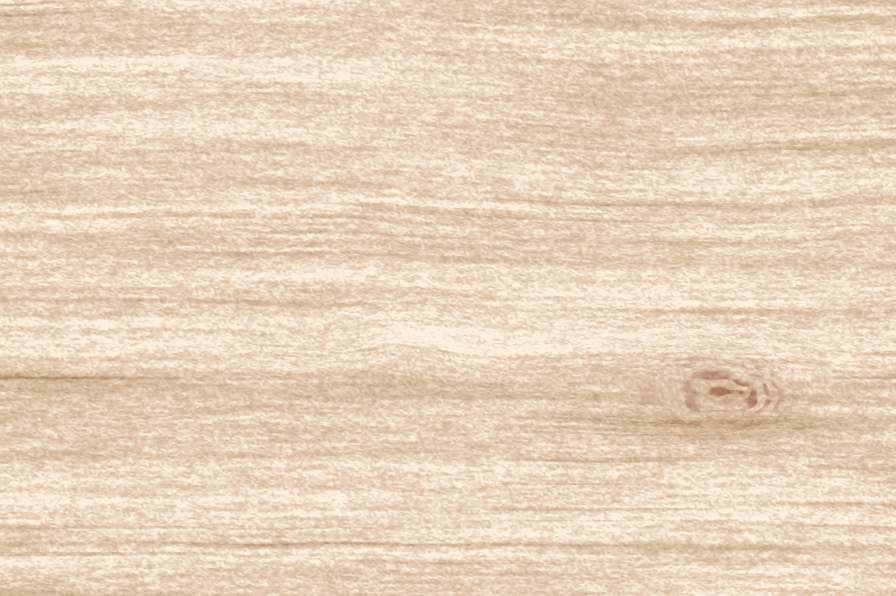
Reproduce this texture procedurally as a Shadertoy shader.

```glsl
float hash(vec2 cell) {
    vec3 h = fract(cell.xyx * vec3(0.1031, 0.1030, 0.0973));
    h += dot(h, h.yzx + 33.33);
    return fract((h.x + h.y) * h.z);
}

// Smooth value noise in -1..1
float noise(vec2 p) {
    vec2 i = floor(p), f = fract(p);
    f = f * f * (3.0 - 2.0 * f);
    float low = mix(hash(i), hash(i + vec2(1, 0)), f.x);
    float high = mix(hash(i + vec2(0, 1)), hash(i + vec2(1, 1)), f.x);
    return 2.0 * mix(low, high, f.y) - 1.0;
}

// Soft elliptical patch
float patchAt(vec2 p, vec2 center, vec2 radius) {
    vec2 d = (p - center) / radius;
    return exp(-dot(d, d));
}

// Soft horizontal band
float band(float y, float center, float width) {
    float d = (y - center) / width;
    return exp(-d * d);
}

// Grain lines bend with the wood and spread around the knot
vec2 bendGrain(vec2 p) {
    float swirl = patchAt(p, vec2(0.72, 0.42), vec2(0.3, 0.06));
    float knot = patchAt(p, vec2(1.18, 0.345), vec2(0.16, 0.06));
    float y = p.y + 0.01 * noise(p * vec2(1.8, 4.0) + 7.0);
    y += 0.003 * noise(p * vec2(7.0, 16.0));
    y += swirl * 0.025 * noise(p * vec2(6.0, 9.0) + 3.0);
    y += 0.02 * smoothstep(0.2, 1.2, p.x) * band(p.y, 0.7, 0.25);
    return vec2(p.x, y - 0.5 * knot * (p.y - 0.345));
}

// Thin dark lines, long but broken into groups
float hairLines(vec2 q) {
    float fine = smoothstep(0.35, 0.75, noise(q * vec2(2.0, 165.0) + 57.0));
    float bold = smoothstep(0.5, 0.85, noise(q * vec2(1.3, 105.0) + 83.0));
    float gate = smoothstep(-0.3, 0.5, noise(q * vec2(1.8, 11.0) + 63.0));
    return (0.32 * fine + 0.4 * bold) * gate;
}

// Streaks from wide bands down to narrow ones
float grainTone(vec2 q) {
    float tone = 0.15 * noise(q * vec2(0.9, 14.0));
    tone += 0.15 * noise(q * vec2(1.6, 38.0) + 11.0);
    tone += 0.2 * noise(q * vec2(2.4, 85.0) + 23.0);
    tone += 0.24 * noise(q * vec2(4.0, 160.0) + 41.0);
    return tone - hairLines(q);
}

// Short fibres and pores, skewed to hide the noise lattice
float fibreTone(vec2 q) {
    vec2 s = mat2(0.97, 0.06, 0.24, 1.0) * q;
    return 0.22 * noise(q * vec2(32.0, 215.0) + 5.0)
         + 0.24 * noise(s * vec2(105.0, 280.0) + 19.0)
         + 0.34 * noise(s * vec2(240.0, 340.0) + 31.0);
}

// Pale sapwood and dark growth bands
float bandTone(vec2 p, vec2 q) {
    float ragged = 0.75 + 0.55 * noise(q * vec2(6.0, 45.0) + 71.0);
    float pale = 0.24 * band(q.y, 0.425, 0.045);
    pale += 0.3 * patchAt(q, vec2(0.74, 0.415), vec2(0.14, 0.05));
    pale += 0.42 * patchAt(q, vec2(1.15, 0.125), vec2(0.42, 0.03));
    pale += 0.25 * patchAt(q, vec2(0.35, 0.87), vec2(0.4, 0.03));
    pale += 0.24 * patchAt(q, vec2(1.1, 0.53), vec2(0.35, 0.03));
    pale += 0.16 * patchAt(q, vec2(0.1, 0.55), vec2(0.3, 0.05));
    float dark = 0.33 * band(q.y, 0.335, 0.026);
    dark += 0.17 * band(q.y, 0.27, 0.04);
    dark += 0.45 * band(q.y, 0.485, 0.005);
    dark += 0.45 * band(q.y, 0.082, 0.005);
    dark += 0.22 * band(q.y, 0.68, 0.01);
    dark += 0.3 * patchAt(q, vec2(1.05, 0.39), vec2(0.3, 0.01));
    float seamEnds = smoothstep(0.45, 0.1, p.x) + smoothstep(1.3, 1.45, p.x);
    dark += 0.8 * seamEnds * band(p.y, 0.366, 0.0025);
    return (pale - dark) * ragged;
}

// Nested arcs, drawn out to the left of their focus
float knotStain(vec2 p) {
    vec2 k = (p - vec2(1.235, 0.342)) / vec2(0.085, 0.055);
    k += 0.18 * vec2(noise(p * vec2(30.0, 50.0)), noise(p * vec2(25.0, 60.0) + 9.0));
    float r = length(k) + 0.55 * k.x;
    float arcs = smoothstep(-0.3, 0.7, sin(r * 17.0 + 1.5 * noise(p * 35.0)));
    float broken = 0.65 + 0.6 * noise(p * vec2(60.0, 150.0) + 15.0);
    float core = exp(-1.5 * dot(k, k));
    float halo = exp(-1.1 * r * r) * smoothstep(-3.2, -0.8, k.x);
    return (0.8 * core + 0.3 * halo) * (0.15 + 0.85 * arcs) * broken + 0.1 * halo;
}

void mainImage(out vec4 fragColor, in vec2 fragCoord) {
    vec2 p = fragCoord / iResolution.y;
    vec2 q = bendGrain(p);

    float tone = 0.7 + grainTone(q) + fibreTone(q) + bandTone(p, q);
    tone = clamp(tone, -1.0, 1.2);

    // Tan to cream, warmer in between, then reddish brown in the knot
    vec3 wood = mix(vec3(0.82, 0.71, 0.60), vec3(0.96, 0.90, 0.82), tone);
    wood -= vec3(0.0, 0.07, 0.10) * max(tone * (1.0 - tone), 0.0);
    vec3 knotBrown = vec3(0.62, 0.43, 0.33) + 0.07 * tone;
    wood = mix(wood, knotBrown, clamp(knotStain(p), 0.0, 0.9));

    fragColor = vec4(wood, 1.0);
}
```
